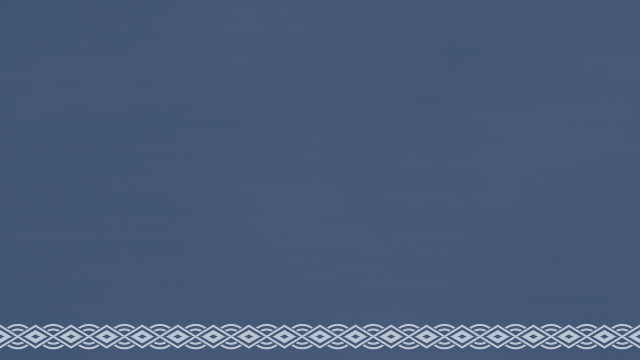
This background is drawn by a Shadertoy shader. Its source:

```glsl
// Blue twill cloth with a pale woven border of linked diamonds and wave arcs.
#define CLOTH_DARK   vec3(0.25, 0.33, 0.45)
#define CLOTH_LIGHT  vec3(0.29, 0.36, 0.48)
#define BORDER_COLOR vec3(0.74, 0.77, 0.82)
#define BORDER_Y     0.065     // height of the border's centre line
#define REPEATS      18.0      // diamonds across a 16:9 canvas
#define LINE_WIDTH   2.5       // stroke width, in border units
#define BORDER_UNITS 432.0     // border units per canvas height
#define TWILL_FREQ   108.0     // diagonal ribs per canvas height
#define TWILL_DEPTH  0.32
#define MOTTLE_DEPTH 0.22

const float TAU = 6.2831853;

float hash(vec2 p) {
    p = fract(p * vec2(0.1031, 0.1137));
    p += dot(p, p.yx + 33.33);
    return fract((p.x + p.y) * p.x * 47.3);
}

// Slow uneven dye: layered, warped sines in about -1..1
float mottle(vec2 p) {
    float sum = 0.0, amp = 0.5;
    for (int i = 0; i < 4; i++) {
        sum += amp * sin(p.x + 1.7 * sin(p.y * 0.8)) * sin(p.y + 1.3 * sin(p.x * 0.6));
        p = mat2(1.5, 1.1, -1.1, 1.5) * p + 2.3;
        amp *= 0.6;
    }
    return sum;
}

// Diagonal ribs falling to the right, broken up by single yarns
float twill(vec2 p) {
    float rib = sin(TAU * TWILL_FREQ * dot(p, vec2(0.45, 0.89)));
    float yarn = sin(TAU * TWILL_FREQ * (0.8 * p.x - 0.3 * p.y));
    float grain = hash(floor(p * TWILL_FREQ * 2.0) + 200.0) - 0.5;
    return 0.65 * rib + 0.3 * yarn + 0.6 * grain;
}

// Signed distance to a rhombus edge, for a point folded into one quadrant
float rhombus(vec2 q, vec2 radius) {
    return (q.x / radius.x + q.y / radius.y - 1.0) / length(1.0 / radius);
}

// Signed distance to the border motif, in border units
float borderMotif(vec2 p) {
    float cell = 16.0 / 9.0 / REPEATS;
    vec2 q = vec2(abs(p.x - cell * round(p.x / cell)), abs(p.y - BORDER_Y));
    q *= BORDER_UNITS;
    float halfCell = 0.5 * cell * BORDER_UNITS;
    float stroke = 0.5 * LINE_WIDTH;

    // Linked outlines around solid diamonds with a small opening
    float outer = rhombus(q, vec2(halfCell, 13.0));
    float d = abs(outer) - stroke;
    float solid = max(rhombus(q, vec2(14.0, 8.0)), -rhombus(q, vec2(5.0, 2.7)));
    d = min(d, solid);

    // Paired arcs between diamonds, held clear of the outlines
    float r = length(q - vec2(halfCell, -5.5));
    float arcs = min(abs(r - 19.5), abs(r - 14.0)) - stroke;
    return min(d, max(arcs, 2.5 - outer));
}

void mainImage(out vec4 fragColor, in vec2 fragCoord) {
    vec2 p = (fragCoord - vec2(0.5 * iResolution.x, 0.0)) / iResolution.y;

    // Cloth: broad light, dye variation, faint horizontal slubs and ribs
    float weave = twill(p);
    float slub = sin(p.y * 91.0 + 2.0 * sin(p.x * 3.0)) * sin(p.y * 37.0 + p.x * 2.0);
    float tone = 0.52 + 0.08 * p.x - 0.2 * dot(p - vec2(0.1, 0.55), p - vec2(0.1, 0.55));
    tone += MOTTLE_DEPTH * mottle(p * 5.0) + 0.08 * slub + TWILL_DEPTH * weave;
    vec3 color = mix(CLOTH_DARK, CLOTH_LIGHT, tone);

    // Border printed into the cloth
    float pixel = BORDER_UNITS / iResolution.y;
    float ink = 1.0 - smoothstep(-0.6 * pixel, 0.6 * pixel, borderMotif(p));
    color = mix(color, BORDER_COLOR * (1.0 + 0.02 * weave), ink);

    fragColor = vec4(color, 1.0);
}
```
